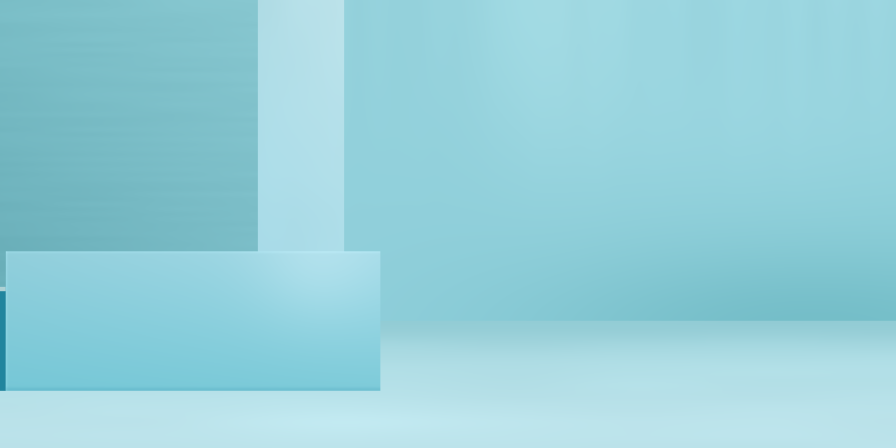
Write a WebGL 2 fragment shader that draws this background.

```glsl
#version 300 es
precision highp float;
// A pale teal studio set: two walls, a bright pillar, a low block and a floor.
// Each flat surface is a four-corner gradient cut out by a box mask, with
// soft elliptical glows, contact shadows and faint brushed noise on top.
uniform vec2 u_resolution;
out vec4 outColor;

float hash(vec2 p) {
    return fract(sin(dot(p, vec2(127.1, 311.7))) * 43758.5453);
}

float valueNoise(vec2 p) {
    vec2 cell = floor(p);
    vec2 f = fract(p);
    f = f * f * (3.0 - 2.0 * f);
    float low = mix(hash(cell), hash(cell + vec2(1.0, 0.0)), f.x);
    float high = mix(hash(cell + vec2(0.0, 1.0)), hash(cell + vec2(1.0)), f.x);
    return mix(low, high, f.y);
}

// Antialiased box given by its lower left and upper right corners.
float boxMask(vec2 p, vec2 lo, vec2 hi, vec2 pixel) {
    vec2 inside = clamp((p - lo) / pixel + 0.5, 0.0, 1.0)
                * clamp((hi - p) / pixel + 0.5, 0.0, 1.0);
    return inside.x * inside.y;
}

// Gradient between four corner colours, stretched over a box.
vec3 cornerGradient(vec2 p, vec2 lo, vec2 hi, vec3 bl, vec3 br, vec3 tl, vec3 tr) {
    vec2 t = clamp((p - lo) / (hi - lo), 0.0, 1.0);
    return mix(mix(bl, br, t.x), mix(tl, tr, t.x), t.y);
}

float glow(vec2 p, vec2 center, vec2 radius) {
    vec2 d = (p - center) / radius;
    return exp(-dot(d, d));
}

// Thin soft line at offset d from its center.
float softLine(float d, float width) {
    return exp(-d * d / (width * width));
}

vec3 rightWall(vec2 p, vec2 lo, vec2 hi) {
    vec3 c = cornerGradient(p, lo, hi, vec3(0.56, 0.81, 0.855), vec3(0.52, 0.79, 0.83),
                            vec3(0.58, 0.82, 0.86), vec3(0.61, 0.84, 0.88));
    c += vec3(0.04, 0.025, 0.02) * glow(p, vec2(0.62, 0.98), vec2(0.09, 0.35));
    c += vec3(0.025, 0.015, 0.015) * glow(p, vec2(0.85, 0.72), vec2(0.25, 0.2));
    c -= vec3(0.07, 0.05, 0.05) * glow(p, vec2(0.88, 0.28), vec2(0.28, 0.16));
    float streak = valueNoise(vec2(p.x * 45.0, p.y * 2.0)) - 0.5;
    return c + 0.014 * streak * smoothstep(0.45, 1.0, p.y);
}

vec3 leftWall(vec2 p, vec2 lo, vec2 hi) {
    vec3 c = cornerGradient(p, lo, hi, vec3(0.42, 0.69, 0.73), vec3(0.48, 0.74, 0.78),
                            vec3(0.48, 0.745, 0.78), vec3(0.53, 0.78, 0.815));
    return c + 0.012 * (valueNoise(p * vec2(10.0, 90.0)) - 0.5);
}

vec3 floorColor(vec2 p, float horizon) {
    float depth = horizon - p.y;
    vec3 c = mix(vec3(0.56, 0.79, 0.825), vec3(0.69, 0.87, 0.9), smoothstep(-0.02, 0.11, depth));
    c = mix(c, vec3(0.735, 0.89, 0.92), smoothstep(0.08, 0.24, depth));
    c += 0.025 * glow(p, vec2(0.4, 0.06), vec2(0.12, 0.05));
    return c + 0.014 * (valueNoise(p * vec2(7.0, 35.0)) - 0.5);
}

vec3 blockColor(vec2 p, vec2 lo, vec2 hi) {
    vec3 c = cornerGradient(p, lo, hi, vec3(0.46, 0.78, 0.84), vec3(0.49, 0.795, 0.85),
                            vec3(0.57, 0.81, 0.86), vec3(0.64, 0.855, 0.905));
    c += vec3(0.07, 0.035, 0.03) * glow(p, vec2(0.355, 0.41), vec2(0.07, 0.14));
    // Pale rim on top and left, darker line above the base.
    c += 0.035 * (softLine(p.y - hi.y, 0.004) + softLine(p.x - lo.x, 0.002));
    return c - vec3(0.05, 0.04, 0.03) * softLine(p.y - lo.y - 0.003, 0.005);
}

vec3 pillarColor(vec2 p, vec2 lo, vec2 hi) {
    vec3 c = cornerGradient(p, lo, hi, vec3(0.66, 0.86, 0.91), vec3(0.68, 0.87, 0.915),
                            vec3(0.69, 0.865, 0.9), vec3(0.735, 0.885, 0.915));
    return c + 0.012 * (valueNoise(p * vec2(30.0, 8.0)) - 0.5);
}

void main() {
    vec2 p = gl_FragCoord.xy / u_resolution;
    vec2 pixel = 1.0 / u_resolution;
    float horizon = 0.284;
    vec2 blockLo = vec2(0.0065, 0.1276), blockHi = vec2(0.4245, 0.439);
    vec2 pillarLo = vec2(0.2878, 0.437), pillarHi = vec2(0.3841, 1.1);
    vec2 wallLo = vec2(0.384, horizon);

    // Floor and walls.
    vec3 color = floorColor(p, horizon);
    color = mix(color, rightWall(p, wallLo, vec2(1.0)), boxMask(p, wallLo, vec2(1.1), pixel));
    vec2 leftLo = vec2(-0.1, 0.36), leftHi = vec2(0.3, 1.1);
    color = mix(color, leftWall(p, vec2(0.0, 0.44), vec2(0.29, 1.0)),
                boxMask(p, leftLo, leftHi, pixel));

    // Deep teal sliver with a pale cap beside the block.
    vec2 sliverHi = vec2(0.0065, 0.36);
    color = mix(color, vec3(0.13, 0.52, 0.62), boxMask(p, vec2(-0.1, 0.1276), sliverHi, pixel));
    color = mix(color, vec3(0.68, 0.82, 0.83),
                boxMask(p, vec2(-0.1, 0.35), sliverHi, pixel));

    // Pillar and block.
    color = mix(color, pillarColor(p, pillarLo, vec2(pillarHi.x, 1.0)),
                boxMask(p, pillarLo, pillarHi, pixel));
    color = mix(color, blockColor(p, blockLo, blockHi), boxMask(p, blockLo, blockHi, pixel));
    outColor = vec4(clamp(color, 0.0, 1.0), 1.0);
}
```
